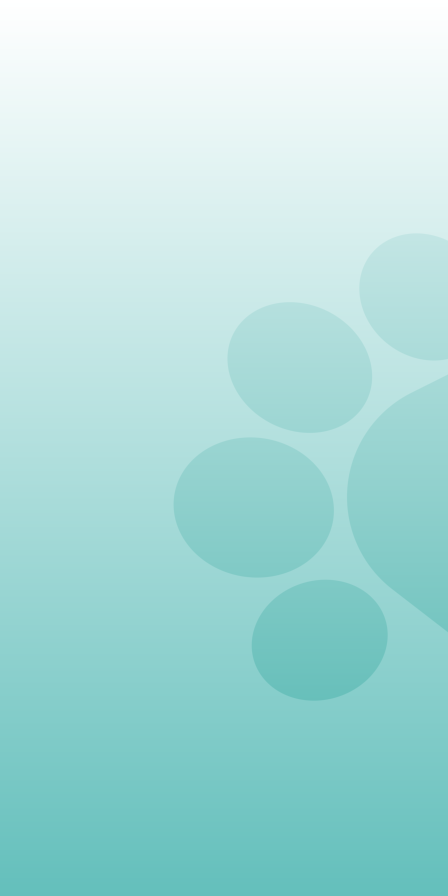
Reproduce this background procedurally as a Shadertoy shader.

```glsl
const vec3 SKY_TOP = vec3(1.0, 1.0, 1.0);
const vec3 SKY_BOTTOM = vec3(0.39, 0.75, 0.735);
const vec3 SHAPE_TOP = vec3(0.765, 0.9, 0.895);
const vec3 SHAPE_BOTTOM = vec3(0.405, 0.75, 0.73);
const vec2 SHAPE_SPAN = vec2(0.218, 0.74);   // heights where the shape gradient starts and ends

// Ovals: centre.xy, radii.zw, in units of the canvas height
const int OVAL_COUNT = 4;
const vec4 OVALS[OVAL_COUNT] = vec4[](
    vec4(0.4746, 0.6686, 0.0771, 0.0671),
    vec4(0.3346, 0.5898, 0.0832, 0.0701),
    vec4(0.2832, 0.4336, 0.0897, 0.0779),
    vec4(0.3568, 0.2855, 0.0768, 0.0664));
const float OVAL_TILTS[OVAL_COUNT] = float[](-0.653, -0.466, -0.155, 0.316);

// Rounded wedge opening to the right
const vec2 WEDGE_APEX = vec2(0.5174, 0.4453);
const vec2 WEDGE_UPPER = vec2(0.894, 0.447);
const vec2 WEDGE_LOWER = vec2(0.79, -0.61);
const float WEDGE_RADIUS = 0.1301;

float ovalDistance(vec2 p, vec2 radii, float tilt) {
    float c = cos(tilt), s = sin(tilt);
    vec2 q = vec2(c * p.x + s * p.y, c * p.y - s * p.x);
    float scaled = length(q / radii);
    float slope = length(q / (radii * radii));
    return scaled * (scaled - 1.0) / max(slope, 1e-4);
}

float rayDistance(vec2 p, vec2 direction) {
    vec2 d = normalize(direction);
    return length(p - d * max(dot(p, d), 0.0));
}

float cross2(vec2 a, vec2 b) {
    return a.x * b.y - a.y * b.x;
}

float wedgeDistance(vec2 p) {
    float edge = min(rayDistance(p, WEDGE_UPPER), rayDistance(p, WEDGE_LOWER));
    bool inside = cross2(WEDGE_LOWER, p) > 0.0 && cross2(p, WEDGE_UPPER) > 0.0;
    return (inside ? -edge : edge) - WEDGE_RADIUS;
}

void mainImage(out vec4 fragColor, in vec2 fragCoord) {
    vec2 p = fragCoord / iResolution.y;
    float pixel = 1.0 / iResolution.y;

    // Vertical backdrop
    vec3 color = mix(SKY_BOTTOM, SKY_TOP, p.y);

    // Union of the wedge and the tilted ovals
    float shape = wedgeDistance(p - WEDGE_APEX);
    for (int i = 0; i < OVAL_COUNT; i++) {
        vec4 oval = OVALS[i];
        shape = min(shape, ovalDistance(p - oval.xy, oval.zw, OVAL_TILTS[i]));
    }

    // One gradient shared by all shapes
    float height = clamp((p.y - SHAPE_SPAN.x) / (SHAPE_SPAN.y - SHAPE_SPAN.x), 0.0, 1.0);
    vec3 shapeColor = mix(SHAPE_BOTTOM, SHAPE_TOP, height);
    float coverage = 1.0 - smoothstep(-0.75 * pixel, 0.75 * pixel, shape);

    fragColor = vec4(mix(color, shapeColor, coverage), 1.0);
}
```
